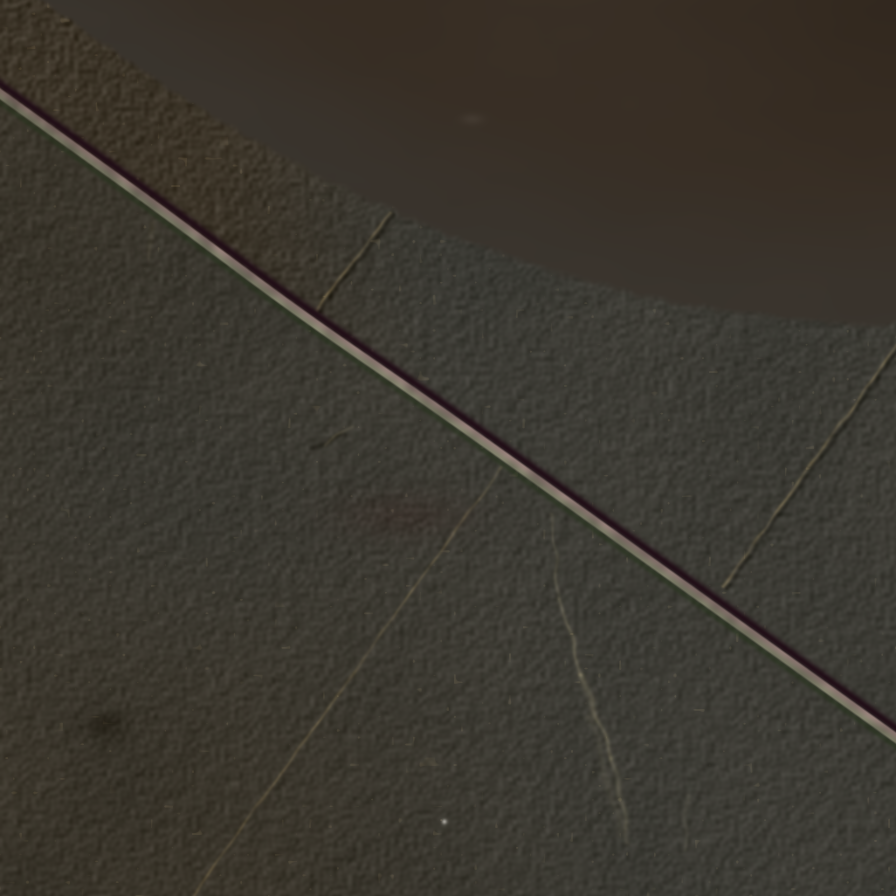
Write a three.js fragment shader that draws this texture.

```glsl
// Dark stone paving crossed by a pale metal strip, with a smooth brown shape above.
// Value noise gives the embossed grain and stains; segment distances draw
// the strip, joints and cracks; a parabola bounds the smooth area.
varying vec2 vUv;

float hash(vec2 p) {
  vec3 q = fract(vec3(p.xyx) * 0.1031);
  q += dot(q, q.yzx + 33.33);
  return fract((q.x + q.y) * q.z);
}

float noise(vec2 p) {
  vec2 i = floor(p), f = fract(p);
  f = f * f * (3.0 - 2.0 * f);
  return mix(mix(hash(i), hash(i + vec2(1.0, 0.0)), f.x),
             mix(hash(i + vec2(0.0, 1.0)), hash(i + 1.0), f.x), f.y);
}

float fbm(vec2 p) {
  float sum = 0.0, gain = 0.5;
  for (int i = 0; i < 4; i++) {
    sum += gain * noise(p);
    p = p * 2.03 + 17.0;
    gain *= 0.5;
  }
  return sum;
}

float segmentDistance(vec2 p, vec2 a, vec2 b) {
  vec2 d = b - a;
  return length(p - a - d * clamp(dot(p - a, d) / dot(d, d), 0.0, 1.0));
}

// Soft line of the given half width
float stroke(vec2 p, vec2 a, vec2 b, float width) {
  float d = segmentDistance(p, a, b) / width;
  return exp(-d * d);
}

float band(float d, float centre, float width) {
  float t = (d - centre) / width;
  return exp(-t * t);
}

float blob(vec2 p, vec2 centre, vec2 radius) {
  vec2 d = (p - centre) / radius;
  return exp(-dot(d, d));
}

// Light minus dark noise, lit from the upper left
float relief(vec2 p, float scale) {
  vec2 q = p * scale;
  return noise(q) - noise(q + vec2(0.7, -0.6));
}

vec3 stone(vec2 p, float above) {
  vec3 brown = vec3(0.222, 0.203, 0.163);
  vec3 grey = vec3(0.236, 0.232, 0.207);
  vec3 lower = mix(brown, grey, smoothstep(-0.35, 0.25, p.x - 0.55 + 0.3 * p.y));
  lower = mix(lower, grey, 0.7 * blob(p, vec2(0.2, 0.45), vec2(0.3, 0.2)));
  vec3 upper = mix(vec3(0.233, 0.203, 0.155), grey, smoothstep(0.2, 0.52, p.x));
  vec3 color = mix(lower, upper, above);
  color += (fbm(p * 7.0) - 0.47) * vec3(0.035, 0.03, 0.025);
  color -= vec3(0.0, 0.022, 0.02) * blob(p, vec2(0.45, 0.425), vec2(0.07, 0.025));
  color -= 0.06 * blob(p, vec2(0.117, 0.19), vec2(0.023, 0.016));
  // Embossed grain and sparse mineral flecks
  float grain = 0.045 * relief(p, 190.0) + 0.025 * relief(p + 3.0, 95.0);
  color += grain * (1.0 + 0.4 * above * smoothstep(0.5, 0.1, p.x));
  color += (noise(p * 230.0 + 40.0) - 0.5) * vec3(0.022, 0.016, 0.02);
  color += smoothstep(0.91, 1.0, noise(p * 130.0)) * vec3(0.07, 0.06, 0.04);
  return color;
}

vec3 addJoints(vec3 color, vec2 p) {
  float broken = 0.35 + 0.85 * noise(p * 85.0);
  vec2 w = p + 0.003 * (vec2(noise(p * 60.0), noise(p * 60.0 + 9.0)) - 0.5);
  float joint = stroke(w, vec2(0.436, 0.762), vec2(0.354, 0.655), 0.0022);
  joint += stroke(w, vec2(1.0, 0.613), vec2(0.807, 0.346), 0.0022);
  joint += 0.75 * stroke(w, vec2(0.56, 0.479), vec2(0.215, 0.0), 0.0021);
  vec2 s = w - vec2(0.004, -0.002);
  float shade = stroke(s, vec2(0.436, 0.762), vec2(0.354, 0.655), 0.003);
  shade += stroke(s, vec2(1.0, 0.613), vec2(0.807, 0.346), 0.003);
  return color - 0.065 * shade + joint * broken * vec3(0.14, 0.115, 0.065);
}

vec3 addCracks(vec3 color, vec2 p) {
  vec2 w = p + 0.008 * (vec2(noise(p * 45.0), noise(p * 45.0 + 5.0)) - 0.5);
  float crack = 0.65 * stroke(w, vec2(0.618, 0.427), vec2(0.625, 0.329), 0.0025);
  crack += stroke(w, vec2(0.625, 0.329), vec2(0.651, 0.245), 0.0026);
  crack += stroke(w, vec2(0.651, 0.245), vec2(0.684, 0.154), 0.0032);
  crack += 0.7 * stroke(w, vec2(0.684, 0.154), vec2(0.701, 0.06), 0.0035);
  crack += 0.35 * stroke(w, vec2(0.66, 0.2), vec2(0.692, 0.07), 0.004);
  crack += 0.8 * stroke(w, vec2(0.393, 0.525), vec2(0.362, 0.503), 0.0026);
  crack += 0.35 * stroke(w, vec2(0.169, 0.75), vec2(0.166, 0.71), 0.003);
  crack += 0.3 * stroke(w, vec2(0.768, 0.11), vec2(0.765, 0.05), 0.003);
  color -= 0.065 * stroke(w, vec2(0.385, 0.514), vec2(0.35, 0.5), 0.004);
  color += 0.4 * blob(p, vec2(0.496, 0.083), vec2(0.003));
  return color + crack * (0.5 + 0.6 * noise(p * 90.0)) * vec3(0.12, 0.11, 0.08);
}

vec3 addStrip(vec3 color, float d, vec2 p) {
  float wear = 0.85 + 0.3 * noise(p * 65.0);
  color = mix(color, vec3(0.15, 0.20, 0.11), 0.6 * band(d, -0.0085, 0.0035));
  color = mix(color, vec3(0.125, 0.05, 0.085), 0.95 * band(d, 0.0085, 0.0048));
  vec3 metal = mix(vec3(0.47, 0.47, 0.39), vec3(0.53, 0.45, 0.43), smoothstep(-0.005, 0.004, d));
  float edge = 1.0 - smoothstep(0.0035, 0.0065, abs(d + 0.0005));
  return mix(color, metal * wear, edge * mix(0.75, 1.0, smoothstep(0.0, 0.3, p.x)));
}

void main() {
  vec2 p = vUv;
  float d = (p.y - 0.896 + 0.719 * p.x + 0.004 * blob(p, vec2(0.33, 0.65), vec2(0.15))) * 0.812;
  vec3 color = stone(p, smoothstep(-0.004, 0.004, d));
  color = addCracks(addJoints(color, p), p);
  // Smooth brown area, cooler along its lower edge
  float rise = p.y - 0.638 - 0.4 * (1.0 - p.x) * (1.0 - p.x);
  vec3 smoothBrown = mix(vec3(0.224, 0.202, 0.175), vec3(0.217, 0.178, 0.140), smoothstep(0.0, 0.2, rise));
  smoothBrown += 0.018 * (fbm(p * vec2(5.0, 9.0)) - 0.5) - 0.015 * smoothstep(0.7, 1.0, p.x) * smoothstep(0.1, 0.35, rise);
  smoothBrown += 0.04 * blob(p, vec2(0.527, 0.867), vec2(0.012, 0.006));
  color = mix(color, smoothBrown, smoothstep(-0.006, 0.006, rise + 0.006 * (noise(p * 80.0) - 0.5)));
  gl_FragColor = vec4(addStrip(color, d, p), 1.0);
}
```
